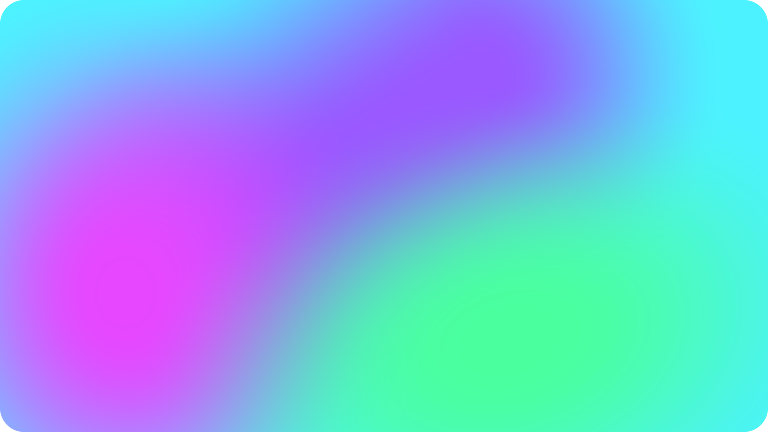
Write a WebGL 1 fragment shader that draws this background.

```glsl
precision highp float;

uniform vec2 u_resolution;

const vec3 CYAN = vec3(0.30, 0.95, 1.00);
const vec3 PURPLE = vec3(0.60, 0.35, 1.00);
const vec3 MAGENTA = vec3(0.90, 0.28, 1.00);
const vec3 GREEN = vec3(0.29, 1.00, 0.62);
const vec3 PAPER = vec3(1.0);

// Soft falloff: 1 inside the inner distance, 0 beyond the outer one
float glow(float dist, float inner, float outer) {
  return 1.0 - smoothstep(inner, outer, dist);
}

float segmentDistance(vec2 p, vec2 a, vec2 b) {
  vec2 ab = b - a;
  float t = clamp(dot(p - a, ab) / dot(ab, ab), 0.0, 1.0);
  return length(p - a - ab * t);
}

// Distance in multiples of the radii of a tilted ellipse
float ellipseDistance(vec2 p, vec2 center, vec2 radii, float tilt) {
  vec2 d = p - center;
  float c = cos(tilt);
  float s = sin(tilt);
  return length(vec2(c * d.x + s * d.y, c * d.y - s * d.x) / radii);
}

float roundedBoxDistance(vec2 p, vec2 halfSize, float radius) {
  vec2 q = abs(p) - halfSize + radius;
  return length(max(q, 0.0)) + min(max(q.x, q.y), 0.0) - radius;
}

void main() {
  // Canvas height is one unit
  vec2 size = vec2(u_resolution.x / u_resolution.y, 1.0);
  vec2 p = gl_FragCoord.xy / u_resolution.y;
  float pixel = 1.0 / u_resolution.y;

  // Diagonal purple band
  float band = segmentDistance(p, vec2(1.111, 0.826), vec2(0.579, 0.491));
  vec3 color = mix(CYAN, PURPLE, glow(band, 0.046, 0.579));

  // Magenta glow at the left
  float left = ellipseDistance(p, vec2(0.289, 0.322), vec2(0.347, 0.417), 0.0);
  color = mix(color, MAGENTA, glow(left, 0.18, 1.80));

  // Tilted green glow at the lower right
  float right = ellipseDistance(p, vec2(1.181, 0.213), vec2(0.521, 0.345), 0.26);
  color = mix(color, GREEN, glow(right, 0.18, 1.70));

  // Rounded card corners
  float card = roundedBoxDistance(p - 0.5 * size, 0.5 * size, 0.056);
  color = mix(color, PAPER, smoothstep(-0.5 * pixel, 0.5 * pixel, card));

  gl_FragColor = vec4(color, 1.0);
}
```
